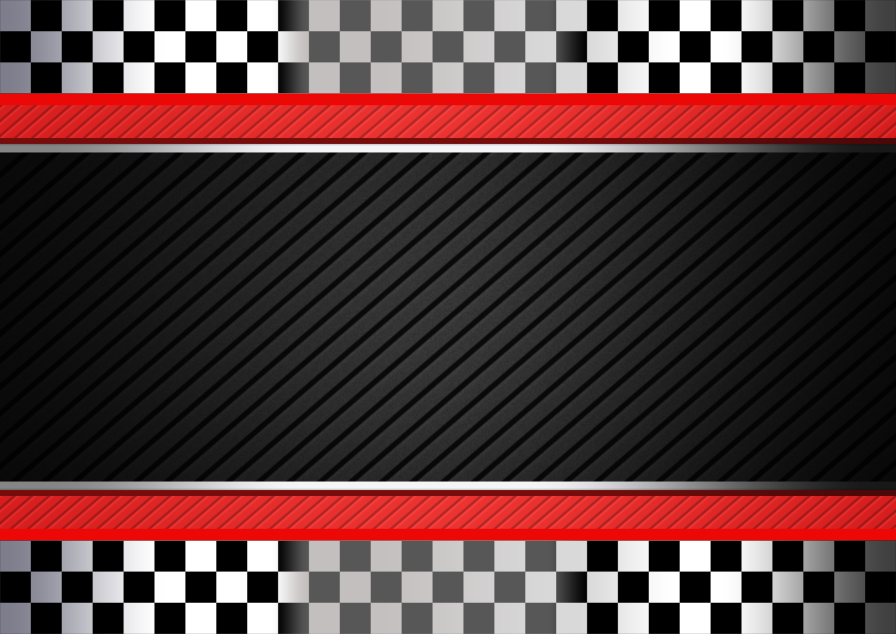
Give the GLSL for this background, as a Shadertoy shader.

```glsl
float hash(vec2 p) {
    return fract(sin(dot(p, vec2(12.9898, 78.233))) * 43758.5453);
}

// Antialiased step: 0 below the edge, 1 above it
float edge(float at, float value, float pixel) {
    return smoothstep(at - 0.6 * pixel, at + 0.6 * pixel, value);
}

// Distance across repeated slanted grooves, measured vertically
float grooveOffset(vec2 p, float period, float phase) {
    return (fract((p.y - 0.86 * p.x - phase) / period + 0.5) - 0.5) * period;
}

// Polished metal checks with a translucent gloss over the middle
vec3 checkers(vec2 uv, float d, float pixel) {
    float gloss = smoothstep(0.305, 0.345, uv.x) * (1.0 - smoothstep(0.61, 0.66, uv.x));
    vec3 pale = mix(vec3(0.49, 0.49, 0.55), vec3(1.0), smoothstep(0.0, 0.19, uv.x));
    vec3 glossPale = mix(vec3(0.77, 0.75, 0.75), vec3(0.85), smoothstep(0.4, 0.64, uv.x));
    float glossPaleMask = smoothstep(0.3, 0.345, uv.x) * (1.0 - smoothstep(0.64, 0.76, uv.x));
    pale = mix(pale, glossPale, glossPaleMask);
    pale *= 1.0 - 0.75 * smoothstep(0.8, 1.0, uv.x);
    vec3 dark = vec3(0.34 * gloss);

    vec2 cells = vec2(uv.x * 29.0, d / 0.0492);
    vec2 cellPixel = pixel * vec2(29.0 / 1.417, 1.0 / 0.0492);
    vec2 side = clamp(sin(cells * 3.14159) / (3.14159 * cellPixel) * 1.6, -1.0, 1.0);
    return mix(dark, pale, 0.5 + 0.5 * side.x * side.y);
}

// Black ribbed panel lit from its centre
vec3 ribbedPanel(vec2 uv, vec2 p, float pixel) {
    vec2 q = uv - 0.5;
    float light = 0.018 + 0.19 * exp(-9.0 * q.x * q.x - 4.0 * q.y * q.y);
    float offset = grooveOffset(p, 0.0418, 0.0968);
    float soft = max(pixel, 0.0025);
    float groove = 1.0 - smoothstep(0.003, 0.003 + 2.0 * soft, abs(offset));
    float lip = exp(-pow((offset + 0.009) / 0.004, 2.0));
    float grain = hash(floor(p * 360.0)) - 0.5;
    light *= 1.0 + 0.14 * lip + 0.12 * grain;
    return vec3(light * (1.0 - 0.82 * groove));
}

// Red inlay with fine engraved lines
vec3 redInlay(vec2 uv, vec2 p, float pixel) {
    float glow = exp(-pow((uv.x - 0.5) / 0.38, 2.0));
    vec3 red = mix(vec3(0.82, 0.10, 0.10), vec3(0.92, 0.20, 0.19), glow);
    float offset = grooveOffset(p, 0.0235, 0.01);
    float soft = max(pixel, 0.002);
    float groove = 1.0 - smoothstep(0.0005, 0.0005 + 2.0 * soft, abs(offset));
    float lip = exp(-pow((offset + 0.005) / 0.0025, 2.0));
    return red * (1.0 - 0.25 * groove) + 0.05 * lip;
}

// Chrome trim: grey, then a bright flare, fading to dark at the right
vec3 chrome(float x, float d) {
    float shine = mix(0.52, 0.96, smoothstep(0.05, 0.34, x));
    shine *= 1.0 - 0.9 * smoothstep(0.58, 0.98, x);
    float bevel = 0.82 + 0.18 * smoothstep(0.227, 0.231, d);
    return vec3(shine, shine, shine * 1.01) * bevel;
}

void mainImage(out vec4 fragColor, in vec2 fragCoord) {
    vec2 uv = fragCoord / iResolution.xy;
    vec2 p = uv * vec2(1.417, 1.0);
    float pixel = 1.0 / iResolution.y;
    float d = min(uv.y, 1.0 - uv.y);

    // Mirrored bands, from the outer edges inward
    vec3 color = checkers(uv, d, pixel);
    color = mix(color, vec3(0.93, 0.03, 0.03), edge(0.1476, d, pixel));
    color = mix(color, redInlay(uv, p, pixel), edge(0.166, d, pixel));
    vec3 darkRed = vec3(0.46, 0.05, 0.05) * (1.0 - 0.35 * smoothstep(0.6, 1.0, uv.x));
    color = mix(color, darkRed, edge(0.2177, d, pixel));
    color = mix(color, chrome(uv.x, d), edge(0.227, d, pixel));
    color = mix(color, ribbedPanel(uv, p, pixel), edge(0.2405, d, pixel));

    fragColor = vec4(color, 1.0);
}
```
